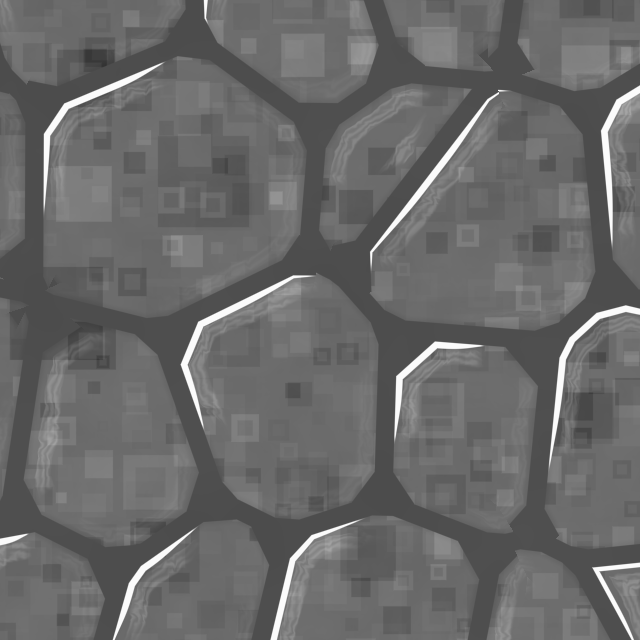
This texture is drawn by a Shadertoy shader. Its source:

```glsl
// Hand-painted grey cobblestones with chiselled white rims and square brush dabs.

const vec2  CELL_SIZE     = vec2(0.285, 0.345);
const float JITTER        = 0.62;
const float SIZE_SPREAD   = 0.040;   // power-diagram weight, varies stone size
const float HALF_GAP      = 0.0145;
const float CORNER_RADIUS = 0.095;
const float RIM_WIDTH     = 0.0105;
const float EDGE_SOFTNESS = 0.0012;
const float LIGHT_ANGLE   = 2.62;
const float PATCH_CONTRAST = 0.075;

const float MORTAR_TONE = 0.305;
const float STONE_TONE  = 0.422;
const float STROKE_GAIN = 0.105;
const float RIM_TONE    = 0.985;

struct Stone {
    float inset;    // distance inward from the stone outline
    vec2 centre;
    vec2 id;
};

vec2 hash2(vec2 p) {
    vec3 q = fract(vec3(p.xyx) * vec3(0.1031, 0.1030, 0.0973));
    q += dot(q, q.yzx + 33.33);
    return fract((q.xx + q.yz) * q.zy);
}

float layeredSines(vec2 p) {
    float sum = 0.0, amplitude = 0.5;
    for (int i = 0; i < 4; i++) {
        p = mat2(0.8, 0.6, -0.6, 0.8) * p * 1.9 + 1.7;
        sum += amplitude * sin(p.x + sin(p.y * 1.3));
        amplitude *= 0.55;
    }
    return sum;
}

// Staggered, jittered stone centre
vec2 stoneCentre(vec2 id) {
    vec2 offset = 0.5 + JITTER * (hash2(id + 17.0) - 0.5);
    offset.x += 0.5 * mod(id.y, 2.0);
    return (id + offset) * CELL_SIZE;
}

float stonePower(vec2 p, vec2 id) {
    vec2 d = p - stoneCentre(id);
    return dot(d, d) - SIZE_SPREAD * hash2(id + 53.0).x;
}

// Weighted cellular noise with straight chamfers across the corners
Stone findStone(vec2 p) {
    vec2 home = floor(p / CELL_SIZE);
    vec2 id = home;
    float best = 1e5;
    for (int y = -2; y <= 2; y++)
    for (int x = -2; x <= 2; x++) {
        vec2 other = home + vec2(x, y);
        float power = stonePower(p, other);
        if (power < best) { best = power; id = other; }
    }
    vec2 centre = stoneCentre(id);
    float near1 = 1e5, near2 = 1e5;
    vec2 normal1 = vec2(1.0, 0.0), normal2 = normal1;
    for (int y = -2; y <= 2; y++)
    for (int x = -2; x <= 2; x++) {
        vec2 other = home + vec2(x, y);
        if (other == id) continue;
        vec2 across = stoneCentre(other) - centre;
        float span = length(across);
        float d = (stonePower(p, other) - best) / (2.0 * span) - HALF_GAP;
        if (d < near1) {
            near2 = near1; normal2 = normal1;
            near1 = d;     normal1 = across / span;
        } else if (d < near2) {
            near2 = d;     normal2 = across / span;
        }
    }
    float inset = near1;
    float alignment = dot(normal1, normal2);
    if (alignment > -0.3) {
        float cosHalf = sqrt(0.5 + 0.5 * alignment);
        float chamfer = (0.5 * (near1 + near2) - CORNER_RADIUS * (1.0 - cosHalf)) / cosHalf;
        inset = min(inset, chamfer);
    }
    return Stone(inset, centre, id);
}

// Translucent square dabs at several sizes, some of them hollow
float squareDabs(vec2 p) {
    float tone = 0.0;
    for (int i = 0; i < 4; i++) {
        float scale = 5.0 + 4.0 * float(i);
        vec2 q = p * scale + 7.3 * float(i);
        vec2 id = floor(q);
        vec2 shape = hash2(id + 91.0 * float(i));
        vec2 look = hash2(id + 31.0 + 47.0 * float(i));
        float size = mix(0.14, 0.40, shape.x);
        vec2 middle = mix(vec2(size + 0.03), vec2(0.97 - size), hash2(id + 71.0));
        vec2 away = abs(fract(q) - middle);
        float box = max(away.x, away.y) - size;
        float soft = EDGE_SOFTNESS * scale;
        float cover = smoothstep(soft, -soft, box);
        cover -= 0.65 * step(0.75, look.y) * smoothstep(soft, -soft, box + 0.45 * size);
        float shade = 2.0 * look.x - 1.0;
        tone += cover * shade * abs(shade);
    }
    return tone * PATCH_CONTRAST;
}

void mainImage(out vec4 fragColor, in vec2 fragCoord) {
    vec2 p = fragCoord / iResolution.y + vec2(3.0, 5.0);
    float soft = max(EDGE_SOFTNESS, 0.75 / iResolution.y);
    Stone stone = findStone(p);
    vec2 traits = hash2(stone.id + 7.0);
    float angle = LIGHT_ANGLE + 0.5 * (traits.x - 0.5);
    vec2 outward = normalize(p - stone.centre + 1e-5);
    float lit = dot(outward, vec2(cos(angle), sin(angle)));

    // Stone body
    float wobble = layeredSines(p * 11.0);
    float grain = layeredSines(p * 34.0 + wobble);
    float body = STONE_TONE + 0.010 * wobble + 0.004 * grain + squareDabs(p);
    body -= 0.025 * smoothstep(0.010, 0.0, stone.inset);

    // Ragged dry-brush strokes inside the outline
    float depth = stone.inset + 0.005 * wobble + 0.003 * grain;
    float streak = 0.7 + 0.3 * sin(depth * 620.0 + 3.0 * grain);
    float stroke = smoothstep(0.012, 0.015, depth) * smoothstep(0.040, 0.035, depth);
    body += STROKE_GAIN * stroke * streak * smoothstep(0.40, 0.80, lit + 0.12 * grain);
    float farStroke = smoothstep(0.006, 0.010, depth) * smoothstep(0.032, 0.026, depth);
    body += 0.030 * farStroke * streak * smoothstep(0.35, 0.80, -lit + 0.15 * grain);

    // Tapered white rim on the lit side
    float strength = smoothstep(0.06, 0.25, traits.y);
    float rimWidth = RIM_WIDTH * strength * smoothstep(0.38, 0.98, lit);
    float rim = smoothstep(soft, -soft, stone.inset - rimWidth);
    rim *= smoothstep(0.0008, 0.0025, rimWidth);
    body = mix(body, RIM_TONE, rim);

    // Mortar
    float mortar = MORTAR_TONE + 0.008 * layeredSines(p * 5.0);
    float tone = mix(mortar, body, smoothstep(-soft, soft, stone.inset));
    fragColor = vec4(vec3(tone), 1.0);
}
```
